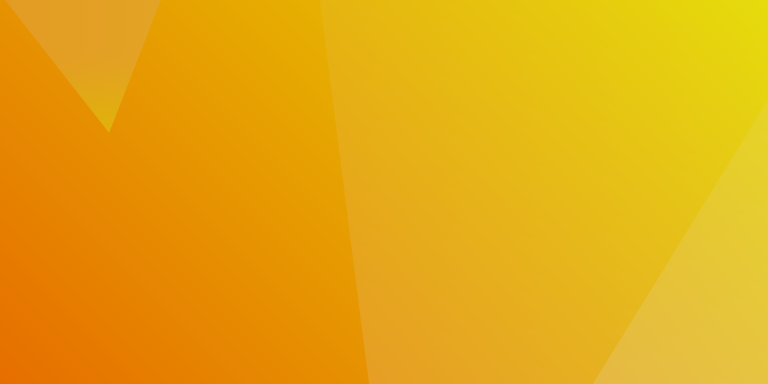
A WebGL 2 fragment shader for this background:

```glsl
#version 300 es
precision highp float;
// Warm diagonal gradient from orange to yellow, overlaid with flat angular
// panels. Each panel is cut by straight edges (signed distance to a line)
// and tinted with a soft veil whose opacity fades along the canvas.

uniform vec2 u_resolution;
out vec4 fragColor;

const vec3 ORANGE = vec3(0.90, 0.43, 0.00);
const vec3 YELLOW = vec3(0.90, 0.86, 0.01);
const vec3 VEIL = vec3(0.90);
const vec3 WEDGE_TIP = vec3(0.88, 0.69, 0.05);
const vec3 WEDGE_TOP = vec3(0.89, 0.63, 0.14);

// Signed distance to the line from a to b, positive on its left side.
float lineSide(vec2 p, vec2 a, vec2 b) {
    vec2 along = normalize(b - a);
    return dot(p - a, vec2(-along.y, along.x));
}

// Smooth coverage of the positive side, one pixel wide.
float coverage(float dist, float pixel) {
    return clamp(dist / pixel + 0.5, 0.0, 1.0);
}

// Diagonal background gradient over the 2 by 1 canvas.
vec3 background(vec2 p) {
    return mix(ORANGE, YELLOW, clamp((p.x + p.y) / 3.0, 0.0, 1.0));
}

// Blends the veil over a colour, fading from the low to the high opacity.
vec3 veiled(vec3 color, float mask, float low, float high, float height) {
    return mix(color, VEIL, mask * mix(low, high, height));
}

void main() {
    // Canvas units: x from 0 to 2, y from 0 to 1.
    vec2 p = gl_FragCoord.xy / u_resolution * vec2(2.0, 1.0);
    float pixel = 1.0 / u_resolution.y;
    vec3 color = background(p);

    // Large panel covering the right part.
    float panel = lineSide(p, vec2(0.833, 1.0), vec2(0.961, 0.0));
    float panelFade = clamp(p.y + 0.2 * (p.x - 0.9), 0.0, 1.2);
    color = veiled(color, coverage(panel, pixel), 0.155, 0.06, panelFade);

    // Pale corner at the lower right.
    float corner = lineSide(p, vec2(2.0, 0.74), vec2(1.544, 0.0));
    color = veiled(color, coverage(corner, pixel), 0.17, 0.09, p.y / 0.74);

    // Wedge hanging from the top edge, yellow at its tip.
    vec2 tip = vec2(0.284, 0.654);
    float wedge = min(lineSide(p, vec2(0.013, 1.0), tip),
                      lineSide(p, tip, vec2(0.419, 1.0)));
    vec3 wedgeColor = mix(WEDGE_TIP, WEDGE_TOP, smoothstep(tip.y, 0.87, p.y));
    wedgeColor.g += 0.08 * (p.x - tip.x);
    color = mix(color, wedgeColor, coverage(wedge, pixel));

    fragColor = vec4(color, 1.0);
}
```
